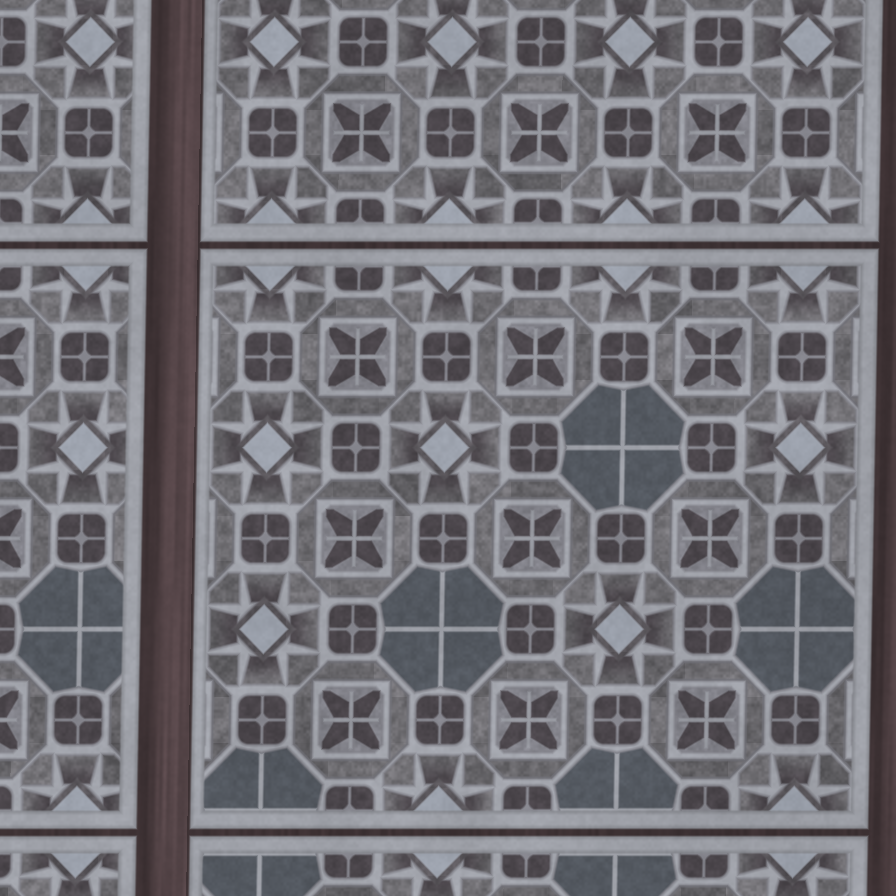
Reproduce this pattern procedurally as a WebGL 1 fragment shader.

```glsl
precision highp float;
// Pierced metal facade screens: framed panels between dark posts, each filled with a
// folded lattice of diamonds, crossed windows and four-petal flowers. Some diamonds
// open into large octagons. Every pane is a distance function painted over the bars.

uniform vec2 u_resolution;

#define STEP vec2(0.0992, 0.1013)    // lattice spacing on the canvas
#define ORIGIN vec2(0.298, 0.297)    // first lattice node, from the top left
#define PITCH vec2(8.07, 6.47)       // panel spacing in lattice steps
#define SHEAR 0.018                  // slight lean of the facade
#define SOFTNESS 0.016               // least edge blur in lattice steps
#define WEAR 0.13                    // strength of stains and grain
#define METAL vec3(0.635, 0.645, 0.675)
#define METAL_EDGE vec3(0.50, 0.50, 0.53)
#define STONE vec3(0.41, 0.405, 0.42)
#define DARK vec3(0.285, 0.265, 0.285)
#define GLASS vec3(0.325, 0.345, 0.375)
#define POST vec3(0.29, 0.235, 0.245)

float soft;

float hash(vec2 p) {
  vec3 h = fract(vec3(p.xyx) * 0.1031);
  h += dot(h, h.yzx + 33.33);
  return fract((h.x + h.y) * h.z);
}

float noise(vec2 p) {
  vec2 i = floor(p), f = fract(p);
  f = f * f * (3.0 - 2.0 * f);
  return mix(mix(hash(i), hash(i + vec2(1, 0)), f.x),
             mix(hash(i + vec2(0, 1)), hash(i + 1.0), f.x), f.y);
}

float cover(float d) { return 1.0 - smoothstep(-soft, soft, d); }

void paint(inout vec3 col, float d, vec3 fill) { col = mix(col, fill, cover(d)); }

float boxDist(vec2 p, vec2 lo, vec2 hi) {
  vec2 d = max(lo - p, p - hi);
  return max(d.x, d.y);
}

// Diamonds sit on even nodes, flowers on odd nodes, windows between them.
vec3 lattice(vec2 g, float panelRow, float grain) {
  vec2 tile = floor(g * 0.5 + 0.5);
  vec2 q = abs(g - 2.0 * tile);
  vec2 c = vec2(max(q.x, q.y), min(q.x, q.y));
  float row = tile.y + 3.0 * panelRow, diagonal = tile.x + row;
  bool opened = mod(diagonal, 2.0) > 0.5 && diagonal > 2.5 && row > 0.5;

  // window with a crossed star
  vec2 w = vec2(1.0 - c.x, c.y);
  float window = length(max(w - 0.15, 0.0)) - 0.115;
  float star = min(min(w.x, w.y) - 0.016,
                   (sqrt(w.x) + sqrt(w.y) - 0.40) * 0.25);

  // flower, its cushion and the four trapezoids around it
  vec2 f = vec2(1.0 - c.y, 1.0 - c.x);
  float petal = max(max(f.x - 0.32, f.x - 0.18 - 0.58 * f.y), 0.025 - f.y);
  float cushion = max(f.x - 0.345, (f.x + f.y - 0.61) * 0.7);
  float trapezoid = max(abs(f.x - 0.54) - 0.095, (f.x + f.y - 0.90) * 0.7);

  // panes around the diamond
  float diamond = (c.x + c.y - 0.27) * 0.7;
  float wedge = max(abs(c.x - 0.45) - 0.15, c.y - 0.07 - 0.25 * c.x);
  float corner = max(max(c.x - 0.61, 0.29 - c.y), (c.x + c.y - 1.02) * 0.7);
  float rim = max(diamond - 0.065, -diamond);
  float octagon = max(c.x - 0.63 - 0.20 * c.y, (c.x + c.y - 0.97) * 0.7);

  float edge = min(min(window, cushion), trapezoid);
  edge = min(edge, opened ? octagon : min(min(wedge, corner), rim));
  vec3 col = mix(METAL_EDGE, METAL, smoothstep(0.0, 0.045, edge));

  float tone = 0.88 + 0.24 * hash(floor(g * 2.0 + 0.5) + 17.0 * panelRow);
  vec3 stone = STONE * tone * (0.86 + 0.30 * grain);
  vec3 dark = DARK * (0.92 + 0.20 * grain);

  paint(col, trapezoid, stone);
  paint(col, abs(trapezoid) - 0.009, METAL_EDGE * 0.86);
  paint(col, cushion, METAL_EDGE * (0.92 + 0.16 * grain));
  paint(col, petal, dark);
  paint(col, max(f.x - 0.31, f.y - 0.018), METAL * 0.92);
  paint(col, window, dark);
  paint(col, max(window, star), METAL_EDGE * 1.04);

  if (opened) {
    paint(col, octagon, GLASS * (0.95 + 0.10 * grain));
    paint(col, max(octagon, c.y - 0.027), METAL * 0.97);
  } else {
    paint(col, corner, stone);
    paint(col, wedge, mix(dark, stone, smoothstep(0.30, 0.62, c.x)));
    paint(col, rim, mix(dark, stone, 0.45));
    paint(col, diamond, METAL * vec3(0.96, 0.98, 1.0));
  }
  return col;
}

void main() {
  vec2 uv = gl_FragCoord.xy / u_resolution;
  uv.y = 1.0 - uv.y;
  uv.x += SHEAR * (uv.y - 0.5);
  vec2 p = (uv - ORIGIN) / STEP;
  soft = max(SOFTNESS, 0.8 / (min(u_resolution.x, u_resolution.y) * STEP.x));

  vec2 panel = floor((p + vec2(0.82, 0.235)) / PITCH);
  vec2 g = p - panel * PITCH;
  vec2 corner = vec2(6.64 + 0.16 * min(panel.x, 0.0), 6.0);
  float frame = boxDist(g, vec2(-0.79, -0.19), corner + 0.2);
  float opening = boxDist(g, vec2(-0.64, 0.0), corner);
  float grain = 0.6 * noise(p * 13.0 + 40.0) + 0.4 * noise(p * 31.0 + 90.0);

  // posts with vertical streaks
  float across = clamp((g.x - corner.x - 0.2) / 0.43, 0.0, 1.0);
  vec3 col = POST * (0.82 + 0.34 * smoothstep(0.25, 0.75, across));
  col *= 0.90 + 0.20 * noise(vec2(p.x * 24.0 + 50.0, p.y * 0.7 + 20.0));

  // frame with beveled rims, then the pierced screen inside it
  vec3 rail = METAL * mix(0.84, 0.98, smoothstep(0.0, 0.06, min(-frame, opening)));
  paint(col, frame, rail);
  paint(col, opening, lattice(g, panel.y, grain));

  // broad stains and fine grain
  float stain = noise(p * 1.3 + 30.0) - 0.5;
  col *= 1.0 + WEAR * (0.5 * stain + 0.6 * (grain - 0.5));
  gl_FragColor = vec4(col, 1.0);
}
```
